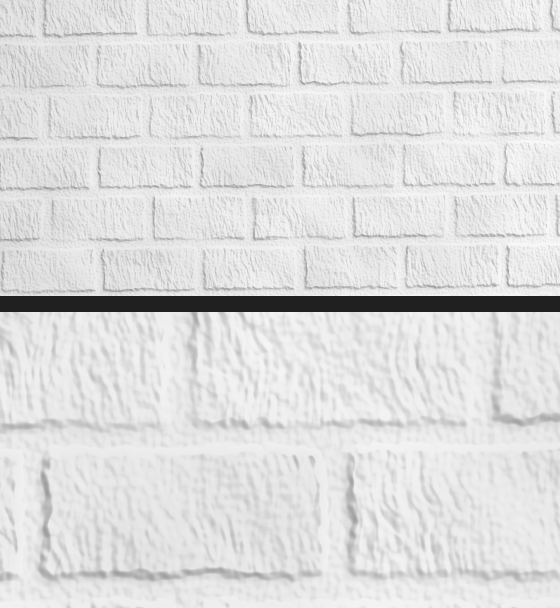
Top: the whole. Bottom: its middle third, enlarged.
Give the GLSL for this texture, as a Shadertoy shader.

```glsl
#define PITCH vec2(0.3416, 0.1728)
#define BRICK_HALF vec2(0.157, 0.0725)
#define CORNER 0.010
#define BEVEL 0.0055
#define COURSE_TILT 0.010
#define COURSE_DRIFT 0.014
#define BRICK_RELIEF 0.0105
#define ROUGHNESS 0.0031
#define LIGHT_DIR vec2(0.7, 0.714)
#define SLOPE_STEP 0.0019
#define PAINT vec3(0.918)
#define SHADOW vec3(0.53)

vec2 hash22(vec2 p) {
    vec3 q = fract(p.xyx * vec3(0.1031, 0.1030, 0.0973));
    q += dot(q, q.yzx + 33.33);
    return fract((q.xx + q.yz) * q.zy);
}

// Gradient noise, roughly -0.7 to 0.7
float gradientNoise(vec2 p) {
    vec2 cell = floor(p), f = fract(p);
    vec2 u = f * f * f * (f * (f * 6.0 - 15.0) + 10.0);
    vec4 corner;
    for (int i = 0; i < 4; i++) {
        vec2 o = vec2(i & 1, i >> 1);
        float angle = 6.2832 * hash22(cell + o + 57.0).x;
        corner[i] = dot(vec2(cos(angle), sin(angle)), f - o) * 1.4;
    }
    return mix(mix(corner.x, corner.y, u.x), mix(corner.z, corner.w, u.x), u.y);
}

float roundedBox(vec2 p, vec2 halfSize, float radius) {
    vec2 d = abs(p) - halfSize + radius;
    return length(max(d, 0.0)) + min(max(d.x, d.y), 0.0) - radius;
}

// Raised brick face: x = coverage, y = how far it stands proud, z = tone
vec3 brickFace(vec2 p) {
    p.y -= COURSE_TILT * p.x;
    float row = floor(p.y / PITCH.y);
    float offset = 0.5 * mod(row, 2.0) - 0.02 - COURSE_DRIFT * row;
    vec2 grid = vec2(p.x / PITCH.x - offset, p.y / PITCH.y);
    vec2 id = floor(grid);
    vec2 local = (grid - id - 0.5) * PITCH;
    vec2 rnd = hash22(id + 19.0);

    // Uneven placement and chipped outline
    local += (rnd - 0.5) * vec2(0.007, 0.003);
    local += 0.005 * vec2(gradientNoise(p * 11.0), gradientNoise(p * 11.0 + 40.0));
    float dist = roundedBox(local, BRICK_HALF - 0.003 * rnd.yx, CORNER);
    dist += 0.004 * gradientNoise(p * 42.0) + 0.003 * gradientNoise(p * 85.0);

    // Paint fills some joints more than others
    float proud = mix(0.55, 1.05, rnd.x) + 0.8 * gradientNoise(p * 8.0 + 8.0);
    return vec3(1.0 - smoothstep(-BEVEL, BEVEL, dist), clamp(proud, 0.15, 1.25), rnd.y - 0.5);
}

// Brushed paint: upright streaks, torn patches and fine grain
float paintRoughness(vec2 p, float face) {
    vec2 warped = p + 0.009 * vec2(gradientNoise(p * 14.0 + 5.0), gradientNoise(p * 14.0 + 71.0));
    warped.x += 0.12 * warped.y;
    float wear = smoothstep(-0.4, 0.4, gradientNoise(p * 7.0 + 23.0));
    float streaks = gradientNoise(warped * vec2(70.0, 24.0));
    float scratches = gradientNoise(warped * vec2(125.0, 42.0) + 31.0);
    float flakes = smoothstep(-0.05, 0.25, gradientNoise(warped * vec2(52.0, 30.0) + 13.0));
    float grain = gradientNoise(p * vec2(125.0, 105.0));
    float worn = (0.8 * streaks + 0.6 * scratches + 0.45 * flakes) * mix(0.45, 1.15, wear);
    return ROUGHNESS * (worn * mix(0.2, 1.0, face) + 0.35 * grain);
}

float wallHeight(vec2 p) {
    vec3 face = brickFace(p);
    return BRICK_RELIEF * face.x * face.y + paintRoughness(p, face.x);
}

void mainImage(out vec4 fragColor, in vec2 fragCoord) {
    vec2 p = fragCoord / iResolution.y;
    float across = fragCoord.x / iResolution.x;

    // Slope along the light, plus a softer shadow from farther away
    vec2 stepToLight = LIGHT_DIR * SLOPE_STEP;
    float slope = (wallHeight(p - stepToLight) - wallHeight(p + stepToLight)) / (2.0 * SLOPE_STEP);
    vec3 here = brickFace(p);
    vec3 toward = brickFace(p + LIGHT_DIR * 0.012);
    float softShadow = max(toward.x - here.x, 0.0) * toward.y;

    // Lit slopes saturate early, shaded ones deepen
    float shade = 0.64 * max(-slope, 0.0) + 0.16 * softShadow;
    float gleam = 0.07 * max(slope, 0.0);
    vec3 color = mix(PAINT, SHADOW, 1.0 - exp(-shade));
    color += min(gleam, 0.024);

    // Brick tone, broad light falloff and faint blotches
    color += here.x * (0.018 * here.z - 0.008);
    color += 0.036 * (across - 0.5) - 0.02 * smoothstep(0.25, 0.0, across);
    color += 0.02 * gradientNoise(p * 3.5 + 3.0) + 0.016 * gradientNoise(p * 9.0 + 15.0);
    fragColor = vec4(clamp(color, 0.0, 0.97), 1.0);
}
```
